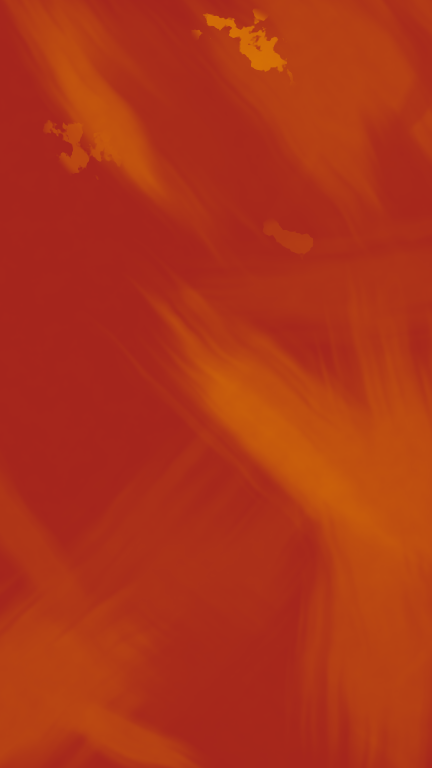
Reproduce this background procedurally as a WebGL 2 fragment shader.

```glsl
#version 300 es
precision highp float;
// Dry-brushed paint: orange and ochre strokes dragged diagonally over deep red.
// Each stroke is a soft ellipse with its edge and body broken up by noise
// stretched along the stroke; small flakes of thick paint finish it.

uniform vec2 u_resolution;
out vec4 fragColor;

const vec3 DEEP_RED = vec3(0.643, 0.137, 0.112);
const vec3 OCHRE = vec3(0.84, 0.45, 0.02);
const float ASPECT = 0.5625;

float hash(vec2 p) {
    vec3 q = fract(p.xyx * vec3(0.1031, 0.103, 0.0973));
    q += dot(q, q.yzx + 33.33);
    return fract((q.x + q.y) * q.z);
}

float noise(vec2 p) {
    vec2 cell = floor(p), f = fract(p);
    f = f * f * (3.0 - 2.0 * f);
    float low = mix(hash(cell), hash(cell + vec2(1, 0)), f.x);
    float high = mix(hash(cell + vec2(0, 1)), hash(cell + vec2(1, 1)), f.x);
    return mix(low, high, f.y);
}

float fbm(vec2 p) {
    float sum = 0.0, gain = 0.5;
    for (int i = 0; i < 4; i++) {
        sum += gain * noise(p);
        p = mat2(1.6, 1.2, -1.2, 1.6) * p + 17.3;
        gain *= 0.5;
    }
    return sum / 0.9375;
}

vec2 rotate(vec2 p, float angle) {
    float c = cos(angle), s = sin(angle);
    return vec2(c * p.x + s * p.y, c * p.y - s * p.x);
}

// Bristle marks: x runs along the stroke, y across it
float bristles(vec2 q) {
    return 0.45 * noise(q * vec2(4.0, 20.0))
         + 0.35 * noise(q * vec2(6.0, 65.0) + 31.0)
         + 0.20 * noise(q * vec2(14.0, 150.0) + 57.0);
}

// Blends one stroke of the given paint level over the tone
float stroke(float tone, vec2 p, vec2 centre, vec2 halfSize, float angle,
             float level, float opacity) {
    vec2 q = rotate(p - centre, angle);
    float marks = bristles(q + centre * 37.0) - 0.5;
    float edge = length(q / halfSize) + 1.1 * marks;
    float mask = 1.0 - smoothstep(0.4, 1.25, edge);
    return mix(tone, level + 0.22 * level * marks, mask * opacity);
}

// Crusty flakes of thick paint around a centre
float flakes(vec2 p, vec2 centre, vec2 halfSize, float angle) {
    float reach = length(rotate(p - centre, angle) / halfSize);
    float crust = fbm(p * 48.0) - 0.3 * reach;
    return smoothstep(0.31, 0.39, crust) * (1.0 - smoothstep(0.7, 1.2, reach));
}

void main() {
    vec2 p = gl_FragCoord.xy / u_resolution * vec2(ASPECT, 1.0);
    p += 0.03 * (vec2(fbm(p * 7.0), fbm(p * 7.0 + 40.0)) - 0.5);
    float tone = 0.03;

    // Upper washes and the red drag between them
    tone = stroke(tone, p, vec2(0.43, 0.89), vec2(0.21, 0.18), -0.9, 0.40, 0.9);
    tone = stroke(tone, p, vec2(0.15, 0.87), vec2(0.23, 0.07), -0.89, 0.52, 0.9);
    tone = stroke(tone, p, vec2(0.28, 0.82), vec2(0.24, 0.075), -0.86, 0.07, 0.9);
    tone = stroke(tone, p, vec2(0.15, 0.835), vec2(0.10, 0.03), -0.9, 0.68, 0.7);
    tone = stroke(tone, p, vec2(0.52, 0.77), vec2(0.09, 0.04), -1.2, 0.06, 0.85);
    tone = stroke(tone, p, vec2(0.55, 0.88), vec2(0.08, 0.025), 1.0, 0.12, 0.6);
    tone = stroke(tone, p, vec2(0.48, 0.63), vec2(0.19, 0.075), 0.05, 0.22, 0.85);

    // Lower washes
    tone = stroke(tone, p, vec2(0.23, 0.22), vec2(0.24, 0.16), 0.85, 0.19, 0.9);
    tone = stroke(tone, p, vec2(0.05, 0.10), vec2(0.16, 0.10), 0.7, 0.43, 0.9);
    tone = stroke(tone, p, vec2(0.04, 0.29), vec2(0.16, 0.035), -0.95, 0.28, 0.8);
    tone = stroke(tone, p, vec2(0.16, 0.03), vec2(0.10, 0.03), -0.5, 0.48, 0.8);
    tone = stroke(tone, p, vec2(0.32, 0.11), vec2(0.15, 0.10), -0.7, 0.06, 0.75);

    // Bright diagonal sweep and the mass at the right
    tone = stroke(tone, p, vec2(0.49, 0.18), vec2(0.20, 0.10), 1.5, 0.43, 0.85);
    tone = stroke(tone, p, vec2(0.52, 0.39), vec2(0.20, 0.12), -1.35, 0.54, 0.9);
    tone = stroke(tone, p, vec2(0.38, 0.44), vec2(0.28, 0.075), -0.76, 0.58, 0.9);
    tone = stroke(tone, p, vec2(0.38, 0.41), vec2(0.19, 0.028), -0.76, 0.76, 0.8);

    // Scattered thin drags, most of them falling to the right
    for (int i = 0; i < 22; i++) {
        float id = float(i) + 1.0;
        vec2 centre = vec2(hash(vec2(id, 3.0)) * ASPECT, hash(vec2(id, 9.0)));
        float angle = (hash(vec2(id, 5.0)) < 0.75 ? -0.82 : 0.9) + 0.2 * hash(vec2(id, 7.0));
        vec2 halfSize = vec2(0.10, 0.012) * (0.6 + hash(vec2(id, 11.0)));
        float level = tone * mix(0.55, 1.4, hash(vec2(id, 13.0)));
        tone = stroke(tone, p, centre, halfSize, angle, level, 0.5);
    }

    // Thick flakes, brightest at the top
    tone = mix(tone, 1.02, 0.85 * flakes(p, vec2(0.31, 0.95), vec2(0.085, 0.04), -0.7));
    tone = mix(tone, 0.72, 0.6 * flakes(p, vec2(0.11, 0.81), vec2(0.06, 0.035), -0.6));
    tone = mix(tone, 0.50, 0.5 * flakes(p, vec2(0.38, 0.69), vec2(0.04, 0.02), -0.4));

    // Fine mottling, stronger where paint is thicker
    tone += (fbm(p * 60.0) - 0.5) * (0.02 + 0.12 * tone);
    fragColor = vec4(mix(DEEP_RED, OCHRE, clamp(tone, 0.0, 1.05)), 1.0);
}
```
